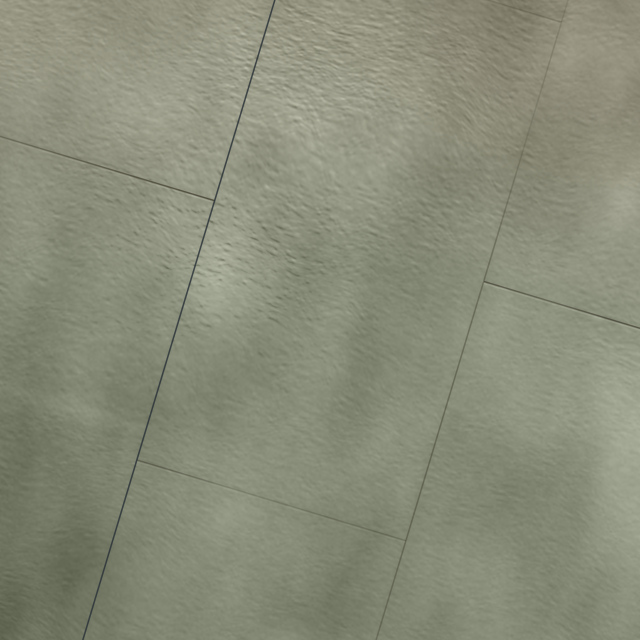
Write a Shadertoy shader that draws this texture.

```glsl
float hash(vec2 p) {
    vec3 q = fract(vec3(p.xyx) * 0.1031);
    q += dot(q, q.yzx + 33.33);
    return fract((q.x + q.y) * q.z);
}

float noise(vec2 p) {
    vec2 i = floor(p), f = fract(p);
    f = f * f * (3.0 - 2.0 * f);
    return mix(mix(hash(i), hash(i + vec2(1, 0)), f.x),
               mix(hash(i + vec2(0, 1)), hash(i + vec2(1, 1)), f.x), f.y);
}

float fbm(vec2 p) {
    float sum = 0.0, amp = 0.5;
    for (int i = 0; i < 5; i++) {
        sum += amp * noise(p);
        p = mat2(1.6, 1.2, -1.2, 1.6) * p + 7.3;
        amp *= 0.5;
    }
    return sum;
}

float blob(vec2 p, vec2 center, vec2 radius) {
    vec2 d = (p - center) / radius;
    return exp(-dot(d, d));
}

// Fine leather wrinkles whose direction drifts across the surface
float grainHeight(vec2 p) {
    vec2 q = mat2(0.92, 0.39, -0.39, 0.92) * p;
    q.y += 0.05 * noise(p * 6.0) + 0.008 * noise(p * 28.0 + 31.0);
    q.x += 0.012 * noise(p * 20.0 + 57.0);
    return noise(q * vec2(85.0, 160.0)) + 0.5 * noise(q * vec2(180.0, 250.0) + 9.0);
}

float stroke(float dist, float halfWidth) {
    float px = 0.7 / iResolution.y;
    return 1.0 - smoothstep(halfWidth - px, halfWidth + px, dist);
}

void mainImage(out vec4 fragColor, in vec2 fragCoord) {
    vec2 uv = fragCoord / iResolution.xy;

    // Tilted running-bond panels
    vec2 p = vec2(dot(uv, vec2(0.958, -0.2874)), dot(uv, vec2(0.2874, 0.958)));
    float column = (p.x - 0.124) / 0.439;
    float odd = mod(floor(column), 2.0);
    float row = (p.y - 0.331 - 0.423 * odd) / 0.846;
    float longSide = (fract(column + 0.5) - 0.5) * 0.439;
    float shortSide = (fract(row + 0.5) - 0.5) * 0.846;
    float faint = mod(floor(column + 0.5), 2.0);
    float panelTone = hash(vec2(floor(column), floor(row)) + 20.0) - 0.5;

    // Cloudy tone with worn and dirty patches
    float tone = 0.522 + 0.015 * panelTone;
    tone += 0.12 * (fbm(uv * 3.0 + 4.0) - 0.48) + 0.13 * (fbm(p * vec2(14.0, 7.0)) - 0.48);
    tone += 0.11 * blob(uv, vec2(0.34, 0.59), vec2(0.08, 0.09));
    tone += 0.11 * blob(uv, vec2(1.02, 0.33), vec2(0.14, 0.19));
    tone += 0.07 * blob(uv, vec2(1.0, 0.70), vec2(0.07, 0.08));
    tone += 0.06 * blob(uv, vec2(0.52, 0.80), vec2(0.20, 0.15));
    tone += 0.05 * blob(uv, vec2(0.15, 0.88), vec2(0.25, 0.14));
    tone += 0.03 * blob(uv, vec2(0.80, 0.45), vec2(0.15, 0.15));
    tone += 0.04 * blob(p, vec2(0.01, 0.38), vec2(0.12, 0.015));
    tone -= 0.08 * blob(uv, vec2(0.42, 0.75), vec2(0.05, 0.05));
    tone -= 0.05 * blob(uv, vec2(0.37, 0.42), vec2(0.05, 0.07));
    tone -= 0.08 * blob(uv, vec2(0.50, 0.03), vec2(0.09, 0.05));
    tone -= 0.12 * blob(uv, vec2(0.0, 0.03), vec2(0.32, 0.32));
    tone -= 0.05 * blob(uv, vec2(0.88, 0.20), vec2(0.10, 0.12));

    // Grain lit across its ridges, coarsest in the upper middle
    float relief = grainHeight(uv + vec2(0.0010, 0.0024)) - grainHeight(uv);
    float coarse = 0.35 + 0.35 * smoothstep(0.15, 0.75, uv.y) * smoothstep(0.3, 0.6, fbm(uv * 4.0 + 11.0));
    coarse += 0.65 * blob(uv, vec2(0.42, 0.78), vec2(0.22, 0.28));
    tone -= 0.125 * coarse * relief;
    tone += 0.02 * (noise(uv * 260.0) - 0.5);

    // Deeper furrows around the worn spot
    float furrow = smoothstep(0.2, 0.7, relief);
    tone -= 0.07 * furrow * blob(uv, vec2(0.33, 0.62), vec2(0.16, 0.17));

    // Grey-green base, brownish towards the top
    float warm = smoothstep(0.45, 1.0, uv.y + 0.25 * (fbm(uv * 3.0 + 17.0) - 0.5));
    warm *= 0.6 + 0.4 * smoothstep(0.5, 0.85, uv.x);
    vec3 color = tone + mix(vec3(-0.002, 0.021, -0.057), vec3(0.025, 0.010, -0.062), warm);

    // Soft shade beside the joints
    float nearest = min(abs(longSide), abs(shortSide));
    color -= 0.015 * exp(-nearest * 110.0);

    // Dark long joints alternate with faint ones; short joints fade unevenly
    float wear = 0.5 + 0.8 * noise(p * 9.0);
    float alongPanel = fract(column);
    float longInk = mix(0.85, 0.40 * wear * (1.0 - 0.5 * smoothstep(0.6, 0.9, uv.y)), faint);
    float shortInk = mix(0.65 - 0.40 * smoothstep(0.1, 0.4, alongPanel), 0.65, odd) * wear;
    vec3 longColor = mix(vec3(0.17, 0.20, 0.22), vec3(0.26, 0.25, 0.19), faint);
    color += 0.09 * shortInk * stroke(abs(shortSide + 0.003), 0.001);
    color = mix(color, vec3(0.24, 0.22, 0.17), shortInk * stroke(abs(shortSide), 0.0011));
    color = mix(color, longColor, longInk * stroke(abs(longSide), 0.0012));

    fragColor = vec4(clamp(color, 0.0, 1.0), 1.0);
}
```
